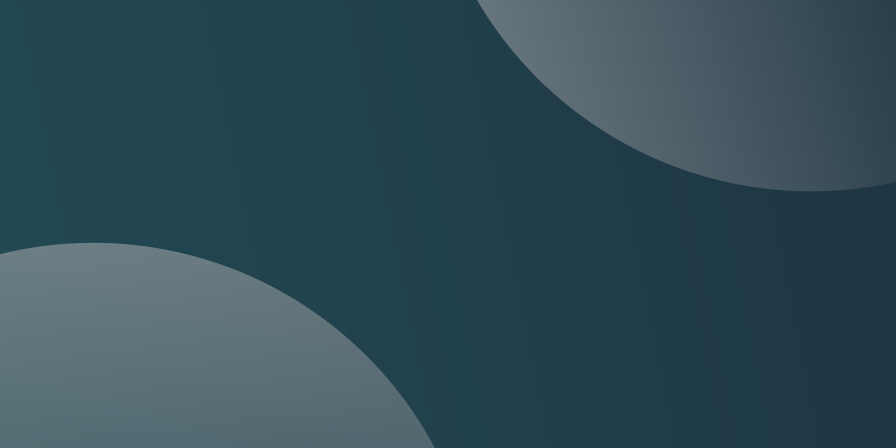
A WebGL 1 fragment shader for this background:

```glsl
precision mediump float;

uniform vec2 u_resolution;

const vec3 TEAL = vec3(0.134, 0.289, 0.328);
const vec3 NAVY = vec3(0.120, 0.208, 0.264);
const vec3 PALE_VEIL = vec3(0.950, 0.887, 0.870);

// Diagonal backdrop, p in canvas heights
vec3 backdrop(vec2 p, float aspect) {
    vec2 axis = vec2(1.0, 0.2);
    float t = dot(p, axis) / dot(vec2(aspect, 1.0), axis);
    return mix(TEAL, NAVY, clamp(t, 0.0, 1.0));
}

// Disc coverage with a one-pixel soft edge
float disc(vec2 offset, float radius, float pixel) {
    return clamp(0.5 - (length(offset) - radius) / pixel, 0.0, 1.0);
}

// Translucent disc whose opacity changes linearly along slope
vec3 addVeil(vec3 base, vec2 offset, float radius, float opacity, vec2 slope, float pixel) {
    float alpha = clamp(opacity + dot(offset, slope), 0.0, 1.0);
    return mix(base, PALE_VEIL, alpha * disc(offset, radius, pixel));
}

void main() {
    float pixel = 1.0 / u_resolution.y;
    float aspect = u_resolution.x * pixel;
    vec2 p = gl_FragCoord.xy * pixel;

    float radius = 0.864;
    vec2 lowerLeft = vec2(0.208, -0.406);
    vec2 upperRight = vec2(aspect - 0.190, 1.437);

    vec3 color = backdrop(p, aspect);
    color = addVeil(color, p - lowerLeft, radius, 0.120, vec2(0.0, 0.270), pixel);
    color = addVeil(color, p - upperRight, radius, 0.068, vec2(-0.310, -0.090), pixel);
    gl_FragColor = vec4(color, 1.0);
}
```
